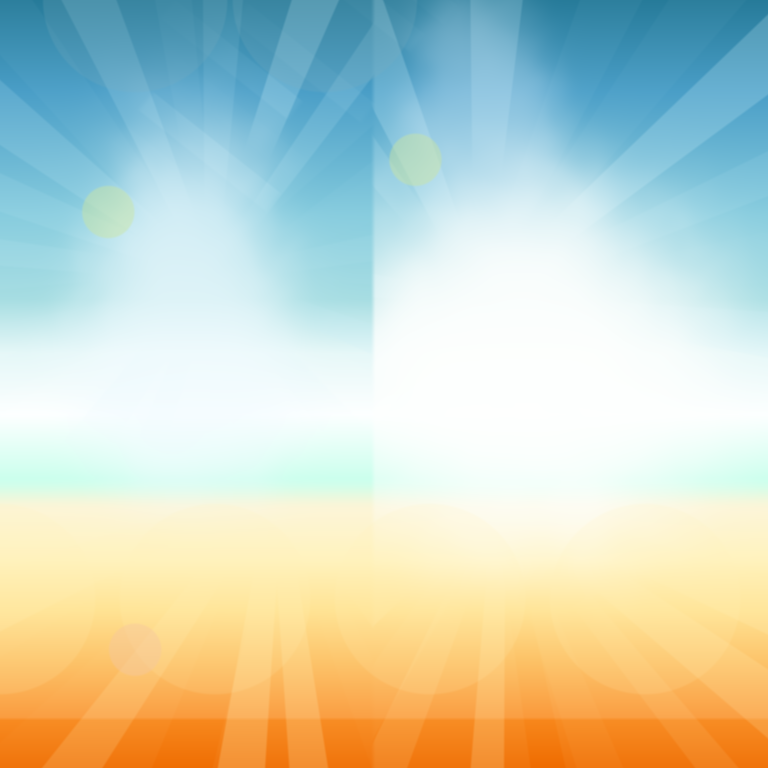
Give the GLSL for this background, as a WebGL 2 fragment shader.

```glsl
#version 300 es
precision highp float;
// Hazy summer backdrop: a sky-to-sand gradient crossed by two bursts of
// translucent rays, split by a soft vertical seam. Drifting white glows and
// pale lens discs are layered on top from distance functions and sines.
uniform vec2 u_resolution;
out vec4 fragColor;

const float TAU = 6.2831853;
const float SEAM_X = 0.486;
const float HORIZON_Y = 0.40;
const int RAY_COUNT = 24;
const float SKY_RAY_ALPHA = 0.25;
const float SAND_RAY_ALPHA = 0.24;
const vec2 SKY_LEFT = vec2(0.275, 0.64);
const vec2 SKY_RIGHT = vec2(0.625, 0.61);
const vec2 SAND_LEFT = vec2(0.36, 0.37);
const vec2 SAND_RIGHT = vec2(0.65, 0.35);
const vec3 SKY_LIGHT = vec3(0.79, 0.93, 0.97);
const vec3 SAND_LIGHT = vec3(1.0, 0.94, 0.72);
const vec3 DISC_YELLOW = vec3(0.80, 0.90, 0.62);
const vec3 DISC_PINK = vec3(0.96, 0.78, 0.62);

// Gradient stops: colour and height
const vec4 SAND[7] = vec4[7](
  vec4(0.94, 0.45, 0.04, 0.0), vec4(0.97, 0.55, 0.14, 0.062),
  vec4(0.98, 0.62, 0.26, 0.066), vec4(0.99, 0.77, 0.42, 0.14),
  vec4(1.0, 0.89, 0.58, 0.205), vec4(1.0, 0.95, 0.74, 0.27),
  vec4(0.99, 0.96, 0.84, 0.335));
const vec4 SKY[7] = vec4[7](
  vec4(0.80, 1.0, 0.93, 0.378), vec4(0.99, 1.0, 1.0, 0.46),
  vec4(0.90, 0.97, 0.97, 0.54), vec4(0.66, 0.87, 0.89, 0.61),
  vec4(0.53, 0.80, 0.87, 0.72), vec4(0.29, 0.62, 0.78, 0.88),
  vec4(0.15, 0.48, 0.60, 1.0));

float hash(float n) { return fract(sin(n * 127.1) * 4375.85); }

vec3 ramp(vec4 stops[7], float y) {
  vec3 color = stops[0].rgb;
  for (int i = 1; i < 7; i++) {
    float t = clamp((y - stops[i - 1].w) / (stops[i].w - stops[i - 1].w), 0.0, 1.0);
    color = mix(color, stops[i].rgb, t);
  }
  return color;
}

// Layered sines, used to make the glow edges cloudy
float haze(vec2 p) {
  float sum = 0.0, amplitude = 0.5;
  for (int i = 0; i < 4; i++) {
    sum += amplitude * sin(p.x + 1.3 * sin(p.y)) * cos(p.y - 0.7 * sin(p.x));
    p = mat2(1.5, 1.1, -1.1, 1.5) * p + 1.7;
    amplitude *= 0.5;
  }
  return sum;
}

// Widening bands around an origin; negative values are shaded bands
float rays(vec2 d, float seed) {
  float light = 0.0;
  for (int i = 0; i < RAY_COUNT; i++) {
    float id = float(i) + seed;
    float angle = (float(i) + 0.6 + 0.5 * (hash(id) - 0.5)) * TAU / float(RAY_COUNT);
    vec2 dir = vec2(cos(angle), sin(angle));
    float along = dot(d, dir);
    float across = abs(dir.x * d.y - dir.y * d.x);
    float width = 0.008 + along * mix(0.03, 0.08, hash(id + 3.7));
    float band = 1.0 - smoothstep(-0.002, 0.002, across - width);
    float start = 0.06 + 0.10 * hash(id + 8.1);
    light += band * smoothstep(start, start + 0.08, along) * mix(-0.3, 1.0, hash(id + 5.3));
  }
  return light;
}

// Slanted parallel strips, seen near the top of the seam
float shards(vec2 p) {
  float lane = dot(p, vec2(0.62, 0.78)) * 18.0;
  float strip = fract(lane);
  float band = smoothstep(0.0, 0.08, strip) * (1.0 - smoothstep(0.55, 0.62, strip));
  float shift = dot(p, vec2(0.78, -0.62)) + 0.12 * hash(floor(lane));
  float ends = smoothstep(-0.33, -0.32, shift) * (1.0 - smoothstep(-0.12, -0.11, shift));
  vec2 area = (p - vec2(0.43, 0.88)) / vec2(0.19, 0.13);
  return band * ends * (hash(floor(lane) + 2.0) - 0.3) * exp(-dot(area, area));
}

float disc(vec2 p, vec2 center, float radius) {
  return 1.0 - smoothstep(-0.002, 0.002, length(p - center) - radius);
}

float glow(vec2 p, vec2 center, vec2 size) {
  vec2 d = (p - center) / size;
  return exp(-dot(d, d) * dot(d, d));
}

void main() {
  vec2 p = gl_FragCoord.xy / u_resolution;
  float rightSide = smoothstep(SEAM_X - 0.004, SEAM_X + 0.004, p.x);
  vec3 color = mix(ramp(SAND, p.y), ramp(SKY, p.y), smoothstep(0.335, 0.378, p.y));
  float sky = smoothstep(HORIZON_Y, 0.58, p.y);
  float sand = 1.0 - smoothstep(0.18, 0.36, p.y);

  // Ray bursts on either side of the seam
  float skyRays = mix(rays(p - SKY_LEFT, 11.0), rays(p - SKY_RIGHT, 42.0), rightSide);
  float sandRays = mix(rays(p - SAND_LEFT, 23.0), rays(p - SAND_RIGHT, 67.0), rightSide);
  color += (SKY_LIGHT - color) * sky * (SKY_RAY_ALPHA * skyRays + 0.5 * shards(p));
  color += (SAND_LIGHT - color) * sand * SAND_RAY_ALPHA * sandRays;

  // Cloudy glows, the right one cut by the seam
  vec2 q = p + 0.035 * vec2(haze(p * 13.0), haze(p.yx * 11.0 + 4.0));
  float leftGlow = 0.72 * glow(q, vec2(0.245, 0.57), vec2(0.14, 0.29));
  float rightGlow = 0.96 * glow(q, vec2(0.675, 0.53), vec2(0.27, 0.25));
  float plume = 0.42 * glow(q, vec2(0.63, 0.84), vec2(0.10, 0.16));
  color = mix(color, vec3(0.95, 0.985, 1.0), leftGlow * (1.0 - rightSide) * smoothstep(0.28, 0.42, p.y));
  color = mix(color, vec3(0.83, 0.92, 0.98), plume * rightSide);
  color = mix(color, vec3(0.995, 1.0, 0.995), rightGlow * rightSide);

  // Large faint discs in even rows, then the small tinted ones
  for (int i = 0; i < 4; i++) {
    float column = float(i);
    color = mix(color, SAND_LIGHT, 0.14 * disc(p, vec2(0.28 * column, 0.22), 0.124));
    if (i < 2) color = mix(color, vec3(0.5, 0.68, 0.74), 0.2 * disc(p, vec2(0.176 + 0.247 * column, 1.0), 0.12));
    if (i < 2) color = mix(color, DISC_YELLOW, 0.45 * disc(p, vec2(0.141 + 0.4 * column, 0.724 + 0.068 * column), 0.034));
  }
  color = mix(color, DISC_PINK, 0.45 * disc(p, vec2(0.176, 0.154), 0.034));
  fragColor = vec4(clamp(color, 0.0, 1.0), 1.0);
}
```
